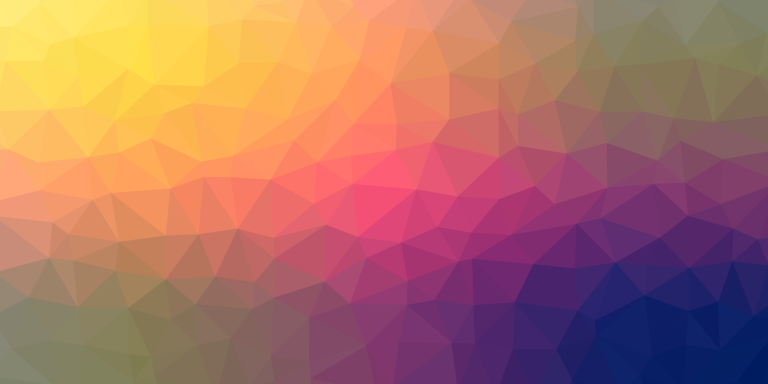
Reproduce this background procedurally as a Shadertoy shader.

```glsl
const vec2 GRID = vec2(19.0, 9.75);   // mesh cells across the canvas
const vec2 SHIFT = vec2(0.0, 0.17);   // mesh offset in cells
const float JITTER = 0.72;            // full range of vertex scatter

const vec3 CREAM  = vec3(1.00, 0.92, 0.50);
const vec3 YELLOW = vec3(1.00, 0.86, 0.26);
const vec3 ORANGE = vec3(1.00, 0.63, 0.36);
const vec3 PINK   = vec3(1.00, 0.32, 0.47);
const vec3 PURPLE = vec3(0.56, 0.17, 0.45);
const vec3 NAVY   = vec3(0.08, 0.13, 0.42);
const vec3 DEEP   = vec3(0.00, 0.12, 0.38);

vec2 hash2(vec2 p) {
    vec3 q = fract(p.xyx * vec3(0.1031, 0.1030, 0.0973));
    q += dot(q, q.yzx + 33.33);
    return fract((q.xx + q.yz) * q.zy);
}

float cross2(vec2 a, vec2 b) {
    return a.x * b.y - a.y * b.x;
}

float ramp(float from, float to, float t) {
    return clamp((t - from) / (to - from), 0.0, 1.0);
}

// Warm to cold palette along one axis
vec3 palette(float t) {
    vec3 c = mix(CREAM, YELLOW, ramp(0.0, 0.18, t));
    c = mix(c, ORANGE, ramp(0.18, 0.35, t));
    c = mix(c, PINK, ramp(0.35, 0.5, t));
    c = mix(c, PURPLE, ramp(0.5, 0.65, t));
    c = mix(c, NAVY, ramp(0.65, 0.8, t));
    return mix(c, DEEP, ramp(0.8, 1.0, t));
}

// Horizontal and vertical palettes averaged
vec3 gradient(vec2 uv) {
    return 0.5 * (palette(uv.x) + palette(uv.y));
}

vec2 vertex(vec2 cell) {
    return cell + (hash2(cell) - 0.5) * JITTER;
}

// Signed distance to the line a-b, positive on the inner side
float edgeDistance(vec2 p, vec2 a, vec2 b) {
    return cross2(b - a, p - a) / length(b - a);
}

// Flat facet: colour weighted by coverage, with coverage in w
vec4 facet(vec2 p, vec2 a, vec2 b, vec2 c, float pixel) {
    float d = min(edgeDistance(p, a, b),
                  min(edgeDistance(p, b, c), edgeDistance(p, c, a)));
    float coverage = clamp(0.5 + d / pixel, 0.0, 1.0);
    vec2 center = (a + b + c) / 3.0;
    float shade = (hash2(center * 17.0).x - 0.5) * 0.025;
    vec3 color = gradient((center - SHIFT) / GRID) + shade;
    return vec4(color, 1.0) * coverage;
}

// Sine of the sum of the angles at two opposite corners a and c
float oppositeAngles(vec2 a, vec2 b, vec2 c, vec2 d) {
    vec2 ab = b - a, ad = d - a, cd = d - c, cb = b - c;
    return cross2(ab, ad) * dot(cd, cb) + dot(ab, ad) * cross2(cd, cb);
}

// Quad split along its better diagonal
vec4 quad(vec2 p, vec2 cell, float pixel) {
    vec2 a = vertex(cell);
    vec2 b = vertex(cell + vec2(1.0, 0.0));
    vec2 c = vertex(cell + vec2(1.0, 1.0));
    vec2 d = vertex(cell + vec2(0.0, 1.0));
    if (oppositeAngles(a, b, c, d) > 0.0) {
        return facet(p, a, b, d, pixel) + facet(p, b, c, d, pixel);
    }
    return facet(p, a, b, c, pixel) + facet(p, a, c, d, pixel);
}

void mainImage(out vec4 fragColor, in vec2 fragCoord) {
    vec2 uv = fragCoord / iResolution.xy;
    uv.y = 1.0 - uv.y;
    vec2 p = uv * GRID + SHIFT;
    float pixel = GRID.y / iResolution.y;

    // Gather the facets of the neighbouring cells
    vec4 sum = vec4(0.0);
    for (int y = -1; y <= 1; y++) {
        for (int x = -1; x <= 1; x++) {
            sum += quad(p, floor(p) + vec2(x, y), pixel);
        }
    }
    fragColor = vec4(sum.rgb / max(sum.w, 0.001), 1.0);
}
```
